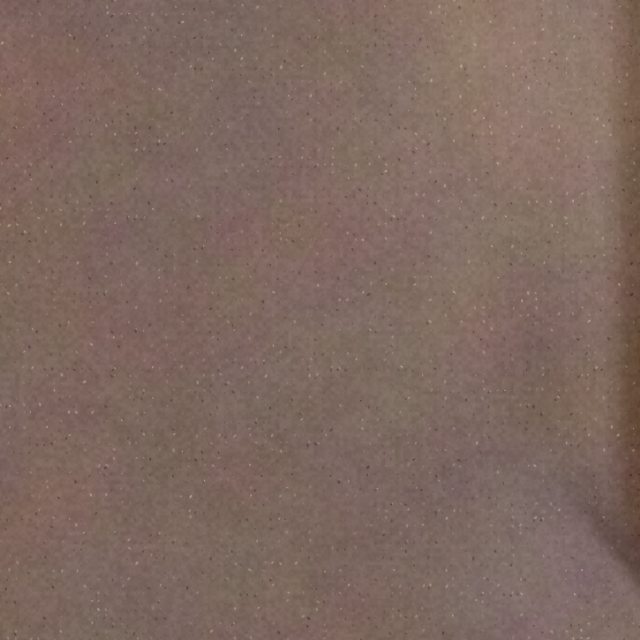
Reproduce this texture procedurally as a WebGL 1 fragment shader.

```glsl
precision highp float;
uniform vec2 u_resolution;

const vec3 BASE = vec3(0.484, 0.399, 0.367);
const vec3 WARM_LIGHT = vec3(0.595, 0.500, 0.443);
const vec3 EDGE_BROWN = vec3(0.375, 0.270, 0.195);
const vec3 CREASE_DARK = vec3(0.340, 0.265, 0.235);
const vec3 COOL_VIOLET = vec3(0.500, 0.430, 0.430);
const vec3 OLIVE_TINT = vec3(-0.004, 0.010, -0.014);
const vec3 RED_TINT = vec3(0.022, -0.004, -0.006);
const vec3 BRIGHT_SPECK = vec3(0.17, 0.17, 0.16);
const vec3 DARK_SPECK = vec3(-0.13, -0.13, -0.12);

const float GRAIN_SCALE = 150.0;
const float GRAIN_CONTRAST = 0.075;
const float MOTTLE_SCALE = 14.0;
const float MOTTLE_CONTRAST = 0.045;
const float SPECK_CELLS = 85.0;
const float BRIGHT_SHARE = 0.20;
const float DARK_SHARE = 0.20;
const vec2 CREASE_START = vec2(0.84, 0.31);
const vec2 CREASE_END = vec2(1.02, 0.08);

float hash(vec2 p) {
  return fract(sin(dot(p, vec2(127.1, 311.7))) * 43758.5453);
}

float noise(vec2 p) {
  vec2 i = floor(p);
  vec2 f = fract(p);
  f = f * f * (3.0 - 2.0 * f);
  float low = mix(hash(i), hash(i + vec2(1.0, 0.0)), f.x);
  float high = mix(hash(i + vec2(0.0, 1.0)), hash(i + 1.0), f.x);
  return mix(low, high, f.y);
}

// Fractal noise centred on zero
float fbm(vec2 p) {
  float sum = 0.0;
  float gain = 0.5;
  for (int i = 0; i < 4; i++) {
    sum += gain * (noise(p) - 0.5);
    p = mat2(1.6, 1.2, -1.2, 1.6) * p + 17.3;
    gain *= 0.5;
  }
  return sum;
}

// Soft elliptical patch of light or shade
float patchAt(vec2 p, vec2 centre, vec2 size) {
  vec2 d = (p - centre) / size;
  return exp(-dot(d, d));
}

// One small tilted fleck in a share of the grid cells
float specks(vec2 p, float share, float seed) {
  vec2 q = p * SPECK_CELLS + seed;
  vec2 cell = floor(q);
  vec2 centre = 0.35 + 0.3 * vec2(hash(cell + 3.1), hash(cell + 7.7));
  float angle = (hash(cell + 11.3) - 0.5) * 2.2;
  float c = cos(angle);
  float s = sin(angle);
  vec2 d = mat2(c, s, -s, c) * (fract(q) - centre);
  float radius = mix(0.13, 0.25, hash(cell + 19.9));
  float shape = 1.0 - smoothstep(0.2, 1.5, length(d * vec2(1.4, 0.9)) / radius);
  float strength = hash(cell + 23.5);
  return shape * step(hash(cell + 29.1), share) * mix(0.25, 1.0, strength * strength);
}

// Broad lighting, brown right edge and diagonal crease
vec3 shading(vec2 p) {
  vec2 q = p + 0.05 * vec2(fbm(p * 5.0), fbm(p * 5.0 + 40.0));
  vec3 color = BASE;
  color = mix(color, WARM_LIGHT, 0.85 * patchAt(q, vec2(0.84, 0.92), vec2(0.26, 0.25)));
  color = mix(color, WARM_LIGHT, 0.32 * patchAt(q, vec2(0.78, 0.60), vec2(0.32, 0.22)));
  color = mix(color, WARM_LIGHT, 0.25 * patchAt(q, vec2(0.93, 0.50), vec2(0.06, 0.30)));
  color = mix(color, CREASE_DARK, 0.22 * patchAt(q, vec2(0.85, 0.47), vec2(0.07, 0.17)));

  vec2 along = normalize(CREASE_END - CREASE_START);
  vec2 across = vec2(-along.y, along.x);
  vec2 rel = p - CREASE_START;
  float side = dot(rel, across);
  float progress = dot(rel, along) / distance(CREASE_START, CREASE_END);

  float cool = patchAt(q, vec2(0.86, 0.10), vec2(0.20, 0.17));
  color = mix(color, COOL_VIOLET, 0.8 * cool * (1.0 - smoothstep(-0.03, 0.02, side)));

  float edge = smoothstep(0.935, 1.0, p.x) * smoothstep(-0.02, 0.04, side);
  edge *= mix(0.55, 1.0, patchAt(p, vec2(1.0, 0.32), vec2(1.0, 0.28)));
  color = mix(color, EDGE_BROWN, 0.9 * edge);

  float width = side > 0.0 ? 0.045 : 0.020;
  float crease = exp(-side * side / (width * width)) * smoothstep(0.0, 0.9, progress);
  return mix(color, CREASE_DARK, 0.75 * crease);
}

void main() {
  vec2 p = gl_FragCoord.xy / u_resolution;
  vec3 color = shading(p);

  // Cloudy mottling and faint colour drift
  color += MOTTLE_CONTRAST * fbm(p * MOTTLE_SCALE);
  color += OLIVE_TINT * 3.0 * fbm(p * 11.0 + 60.0);
  color += RED_TINT * 2.0 * fbm(p * 8.0 + 90.0);
  color += RED_TINT * 0.8 * patchAt(p, vec2(0.03, 0.80), vec2(0.10, 0.25));
  color += RED_TINT * 0.7 * patchAt(p, vec2(0.03, 0.17), vec2(0.12, 0.10));

  // Fine soft grain
  float grain = 0.6 * (noise(p * GRAIN_SCALE) - 0.5);
  grain += 0.4 * (noise(p.yx * GRAIN_SCALE * 1.9 + 31.0) - 0.5);
  color += GRAIN_CONTRAST * grain;

  // Scattered light and dark flecks
  color += BRIGHT_SPECK * specks(p, BRIGHT_SHARE, 5.3);
  color += DARK_SPECK * specks(p, DARK_SHARE, 241.6);

  gl_FragColor = vec4(clamp(color, 0.0, 1.0), 1.0);
}
```
